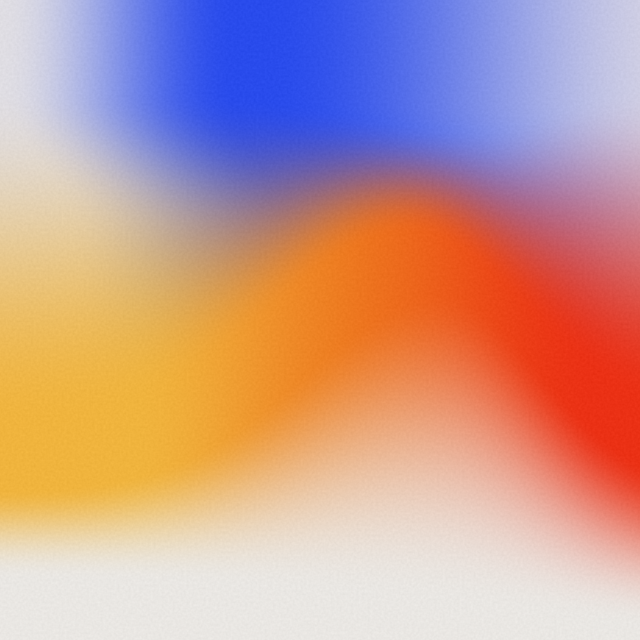
Give the GLSL for this background, as a WebGL 2 fragment shader.

```glsl
#version 300 es
precision highp float;

uniform vec2 u_resolution;
out vec4 outColor;

const vec3 PAPER = vec3(0.915, 0.905, 0.890);
const vec3 MIST = vec3(0.875, 0.868, 0.890);
const vec3 LILAC = vec3(0.845, 0.835, 0.890);
const vec3 BLUE = vec3(0.160, 0.295, 0.925);
const vec3 YELLOW = vec3(0.940, 0.705, 0.240);
const vec3 ORANGE = vec3(0.930, 0.470, 0.120);
const vec3 RED = vec3(0.920, 0.190, 0.080);

// Bell curve with its own spread on each side
float bell(float x, float center, float leftWidth, float rightWidth) {
    float d = (x - center) / (x < center ? leftWidth : rightWidth);
    return exp(-d * d);
}

// Soft ramp whose bias below 1 makes it rise earlier
float softRamp(float low, float high, float bias, float v) {
    float t = clamp((v - low) / (high - low), 0.0, 1.0);
    return smoothstep(0.0, 1.0, pow(t, bias));
}

// Random unit gradient for a lattice cell
vec2 cellGradient(vec2 cell) {
    vec3 h = fract(vec3(cell.xyx) * vec3(0.1031, 0.1030, 0.0973));
    h += dot(h, h.yzx + 33.33);
    float angle = 6.2832 * fract((h.x + h.y) * h.z);
    return vec2(cos(angle), sin(angle));
}

float gradientNoise(vec2 p) {
    vec2 cell = floor(p);
    vec2 f = fract(p);
    vec2 w = f * f * (3.0 - 2.0 * f);
    float a = dot(cellGradient(cell), f);
    float b = dot(cellGradient(cell + vec2(1, 0)), f - vec2(1, 0));
    float c = dot(cellGradient(cell + vec2(0, 1)), f - vec2(0, 1));
    float d = dot(cellGradient(cell + vec2(1, 1)), f - vec2(1, 1));
    return mix(mix(a, b, w.x), mix(c, d, w.x), w.y);
}

// Pale sky with a blue glow that leans right as it descends
vec3 skyColor(float x, float depth) {
    float lean = x - 0.10 * smoothstep(0.15, 0.36, depth);
    float glow = smoothstep(0.0, 0.37, lean) * (1.0 - smoothstep(0.41, 1.10, lean));
    return mix(mix(MIST, LILAC, x), BLUE, glow);
}

// Yellow to orange to red across the wave
vec3 waveColor(float x) {
    vec3 color = mix(YELLOW, ORANGE, smoothstep(0.20, 0.60, x));
    return mix(color, RED, smoothstep(0.50, 0.94, x));
}

// Coverage of the wave below its upper edge
float crestMask(float x, float depth) {
    float top = 0.135 + 0.065 * bell(x, 0.75, 0.30, 0.15);
    float bottom = 0.675 - 0.31 * bell(x, 0.64, 0.30, 0.26);
    return softRamp(top, bottom, 0.95, depth);
}

// Fade of the wave into the paper below
float floorMask(float x, float depth) {
    float top = 0.768 - 0.31 * bell(x, 0.69, 0.30, 0.22);
    float bottom = 0.905 + 0.075 * x * x;
    return softRamp(top, bottom, 0.82, depth);
}

// Fine paper grain in two octaves
float grain(vec2 p) {
    return gradientNoise(p * 230.0) + 0.6 * gradientNoise(p * 410.0 + 17.3);
}

void main() {
    vec2 uv = gl_FragCoord.xy / u_resolution;
    float depth = 1.0 - uv.y;

    vec3 color = mix(skyColor(uv.x, depth), waveColor(uv.x), crestMask(uv.x, depth));
    color = mix(color, PAPER, floorMask(uv.x, depth));
    color += 0.022 * grain(uv);

    outColor = vec4(clamp(color, 0.0, 1.0), 1.0);
}
```
